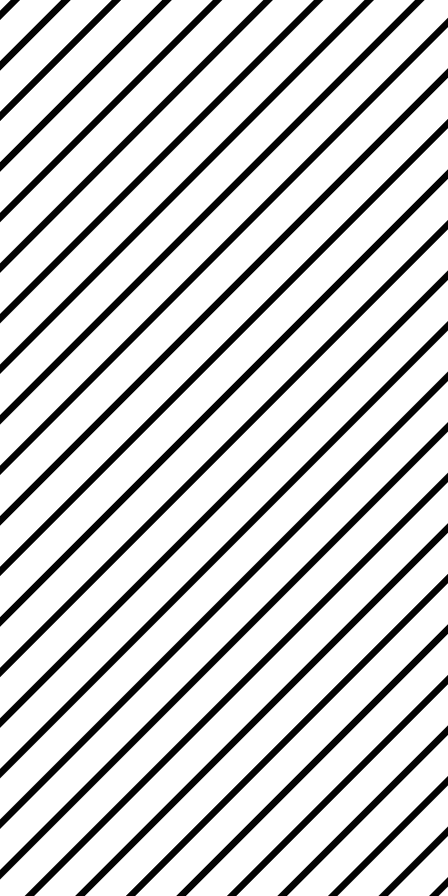
A WebGL 1 fragment shader for this pattern:

```glsl
precision highp float;
// Even black diagonal stripes rising to the right on a white ground.
// Distance across the stripes is folded into one period, and each
// stripe is cut from it with an edge smoothed over one pixel.

uniform vec2 u_resolution;

// Lengths are in canvas widths; y runs down from the top edge.
const float STRIPE_STEP = 0.11284;  // spacing measured along the top edge
const float FIRST_STRIPE = 0.0344;  // centre of the first stripe on the top edge
const float STRIPE_SHARE = 0.188;   // inked part of each period
const vec3 PAPER = vec3(1.0);
const vec3 INK = vec3(0.008);

const float DIAGONAL = 0.70710678;  // top-edge length to perpendicular length

// Signed perpendicular distance to the nearest stripe edge, negative inside.
float stripeDistance(vec2 p) {
  float phase = (p.x + p.y - FIRST_STRIPE) / STRIPE_STEP;
  float fromCentre = abs(fract(phase + 0.5) - 0.5);
  return (fromCentre - 0.5 * STRIPE_SHARE) * STRIPE_STEP * DIAGONAL;
}

void main() {
  vec2 fromTop = vec2(gl_FragCoord.x, u_resolution.y - gl_FragCoord.y);
  vec2 p = fromTop / u_resolution.x;
  float pixel = 1.0 / u_resolution.x;

  float ink = clamp(0.5 - stripeDistance(p) / pixel, 0.0, 1.0);
  gl_FragColor = vec4(mix(PAPER, INK, ink), 1.0);
}
```
